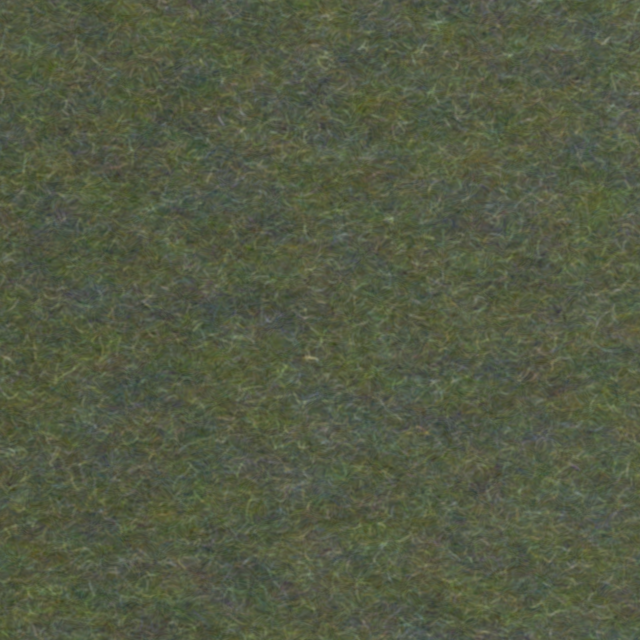
Give the GLSL for this texture, as a Shadertoy shader.

```glsl
// Mossy wool felt: soft horizontal clouds of olive, slate and rust
// built from stretched gradient noise, a fine warped nap, and layers
// of short curved fibres scattered one per cell on jittered grids.

const vec3 OLIVE = vec3(0.307, 0.332, 0.248);   // ground colour
const vec3 COOL = vec3(-0.030, -0.026, 0.050);  // shift from moss to slate
const vec3 RUST = vec3(0.032, -0.020, 0.004);   // shift from green to brown
const vec3 LIGHT = vec3(1.0, 1.02, 0.92);       // direction of brightening

const vec2 CLOUD_SCALE = vec2(7.0, 12.0);
const float CLOUD_LIGHT = 0.030;
const float CLOUD_COOL = 0.85;
const float CLOUD_RUST = 0.65;
const vec2 NAP_SCALE = vec2(105.0, 150.0);
const float NAP_LIGHT = 0.042;
const float NAP_COOL = 0.40;
const float SIDE_LIGHT = 0.024;                 // glow toward the right

const int FIBRE_LAYERS = 8;
const float FIBRE_CELLS = 34.0;                 // cells across, first layer
const float FIBRE_STEP = 7.0;                   // extra cells per layer
const float FIBRE_WIDTH = 0.0011;
const float FIBRE_LIGHT = 0.078;
const float FIBRE_TINT = 0.75;
const float GLINT = 0.035;                      // extra light on rare fibres

// Integer hash: four even values in 0..1 per cell and seed
vec4 hash4(vec2 cell, int seed) {
    ivec2 c = ivec2(cell);
    uvec4 v = uvec4(uint(c.x), uint(c.y), uint(seed), uint(c.x + 57 * c.y));
    v = v * 1664525u + 1013904223u;
    for (int i = 0; i < 2; i++) {
        v.x += v.y * v.w;
        v.y += v.z * v.x;
        v.z += v.x * v.y;
        v.w += v.y * v.z;
        v ^= v >> 16u;
    }
    return vec4(v >> 8u) / 16777216.0;
}

float cornerSlope(vec2 cell, vec2 offset, int seed) {
    float a = 6.2832 * hash4(cell, seed).x;
    return dot(vec2(cos(a), sin(a)), offset);
}

float gradientNoise(vec2 p, int seed) {
    vec2 i = floor(p), f = p - i;
    vec2 u = f * f * f * (f * (f * 6.0 - 15.0) + 10.0);
    vec2 e = vec2(1.0, 0.0);
    float low = mix(cornerSlope(i, f, seed),
                    cornerSlope(i + e.xy, f - e.xy, seed), u.x);
    float high = mix(cornerSlope(i + e.yx, f - e.yx, seed),
                     cornerSlope(i + e.xx, f - e.xx, seed), u.x);
    return mix(low, high, u.y);
}

float clouds(vec2 p, int seed) {
    float sum = 0.0, gain = 1.0;
    for (int i = 0; i < 4; i++) {
        sum += gain * gradientNoise(p, seed + i);
        p = p * 2.03 + 7.3;
        gain *= 0.72;
    }
    return sum;
}

// Summed colour shift of all the fibres crossing this point in one layer
vec3 fibreLayer(vec2 uv, int layer, float pixel) {
    float cells = FIBRE_CELLS + FIBRE_STEP * float(layer);
    vec2 p = uv * cells + vec2(0.37, 0.61) * float(layer);
    vec2 home = floor(p);
    float soft = FIBRE_WIDTH + 0.6 * pixel;
    vec3 shift = vec3(0.0);
    for (int y = -1; y <= 1; y++)
    for (int x = -1; x <= 1; x++) {
        vec2 cell = home + vec2(x, y);
        vec4 shape = hash4(cell, 100 + layer);
        vec4 dye = hash4(cell, 200 + layer);
        // Lean mostly sideways, then bend into a shallow arc
        float angle = (shape.z + dye.w - 1.0) * 1.8 + 0.08;
        float c = cos(angle), s = sin(angle);
        vec2 q = mat2(c, -s, s, c) * (p - cell - shape.xy);
        float bend = (shape.w - 0.5) * 1.2;
        float slope = 2.0 * bend * q.x;
        float d = abs(q.y - bend * q.x * q.x) / sqrt(1.0 + slope * slope);
        float cover = 1.0 - smoothstep(0.0, 2.0 * soft, d / cells);
        cover *= 1.0 - smoothstep(0.3, 0.8, abs(q.x));
        cover *= FIBRE_WIDTH / soft * 1.6;
        float bright = FIBRE_LIGHT * (dye.x - 0.36) + GLINT * step(0.975, dye.x);
        shift += cover * (LIGHT * bright + COOL * FIBRE_TINT * (dye.y - 0.5)
                          + RUST * FIBRE_TINT * (dye.z - 0.5));
    }
    return shift;
}

void mainImage(out vec4 fragColor, in vec2 fragCoord) {
    float pixel = 1.0 / iResolution.y;
    vec2 uv = fragCoord * pixel;

    // Broad mottling of light and dye
    vec2 p = uv * CLOUD_SCALE + vec2(0.0, 0.8 * uv.x);
    vec3 color = OLIVE + LIGHT * SIDE_LIGHT * (uv.x - 0.5);
    color += LIGHT * CLOUD_LIGHT * clouds(p * 1.3, 1);
    color += COOL * CLOUD_COOL * clouds(p, 11);
    color += RUST * CLOUD_RUST * clouds(p * 1.6, 21);

    // Fine nap, warped so its streaks curl
    vec2 warp = vec2(gradientNoise(uv * 34.0, 31), gradientNoise(uv * 34.0, 32));
    vec2 nap = (uv + 0.012 * warp) * NAP_SCALE;
    float grain = gradientNoise(nap, 33) + 0.9 * gradientNoise(nap * 1.8, 34);
    color += LIGHT * NAP_LIGHT * grain;
    color += COOL * NAP_COOL * gradientNoise(nap * 0.7, 35);

    // Loose fibres on top
    for (int i = 0; i < FIBRE_LAYERS; i++) color += fibreLayer(uv, i, pixel);

    fragColor = vec4(clamp(color, 0.0, 1.0), 1.0);
}
```
